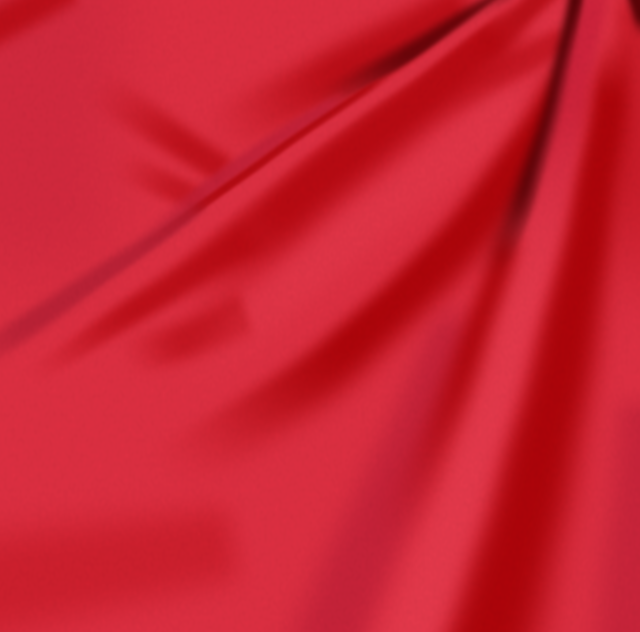
Reproduce this texture procedurally as a Shadertoy shader.

```glsl
// Red satin cloth with soft folds fanning out from a gathered upper right corner.

const vec3 SATIN = vec3(0.85, 0.18, 0.25);
const vec3 SHEEN = vec3(0.88, 0.22, 0.29);
const vec3 PLUM  = vec3(0.74, 0.12, 0.21);
const vec3 DEEP  = vec3(0.70, 0.03, 0.06);
const vec3 DARK  = vec3(0.66, 0.01, 0.03);
const vec3 PIT   = vec3(0.30, 0.00, 0.01);

vec2 hashGradient(vec2 cell) {
    vec2 h = vec2(dot(cell, vec2(127.1, 311.7)), dot(cell, vec2(269.5, 183.3)));
    return 2.0 * fract(sin(h) * 43758.5) - 1.0;
}

float gradientNoise(vec2 p) {
    vec2 i = floor(p), f = fract(p);
    vec2 u = f * f * (3.0 - 2.0 * f);
    vec2 e = vec2(1, 0);
    float low = mix(dot(hashGradient(i), f), dot(hashGradient(i + e), f - e), u.x);
    float high = mix(dot(hashGradient(i + e.yx), f - e.yx),
                     dot(hashGradient(i + e.xx), f - e.xx), u.x);
    return mix(low, high, u.y);
}

// Soft bowed band from a to b. Widths hold (left or upper, right or lower) sides.
float fold(vec2 p, vec2 a, vec2 b, float bow, vec2 startWidth, vec2 endWidth, float tail) {
    vec2 axis = b - a;
    float len = length(axis);
    vec2 dir = axis / len;
    float t = dot(p - a, dir) / len;
    float tc = clamp(t, 0.0, 1.0);
    float side = dot(p - a, vec2(-dir.y, dir.x)) - bow * 4.0 * tc * (1.0 - tc);
    vec2 width = mix(startWidth, endWidth, tc);
    float r = abs(side) / (side > 0.0 ? width.x : width.y);
    float ends = smoothstep(0.0, 0.12, t) * (1.0 - smoothstep(1.0 - tail, 1.0, t));
    return exp(-r * r * r) * ends;
}

// Broad variations of the flat cloth
vec3 clothBase(vec2 p) {
    vec3 c = SATIN;
    c = mix(c, PLUM, 0.4 * fold(p, vec2(0.06, -0.1), vec2(0.04, 0.56), 0.0, vec2(0.16), vec2(0.14), 0.4));
    c = mix(c, DEEP, 0.4 * fold(p, vec2(0.4, 0.84), vec2(-0.2, 0.95), 0.0, vec2(0.06), vec2(0.1), 0.2));
    c = mix(c, DEEP, 0.8 * fold(p, vec2(0.12, -0.03), vec2(-0.06, 0.07), 0.0, vec2(0.03), vec2(0.03), 0.1));
    return c;
}

// Shadows and ridges of the upper diagonal pleat
vec3 upperPleat(vec3 c, vec2 p) {
    c = mix(c, DEEP, 0.85 * fold(p, vec2(0.76, -0.01), vec2(0.31, 0.23), 0.0, vec2(0.04), vec2(0.045), 0.5));
    c = mix(c, DEEP, 0.75 * fold(p, vec2(0.37, 0.28), vec2(0.13, 0.12), 0.0, vec2(0.025), vec2(0.03), 0.7));
    c = mix(c, DEEP, 0.6 * fold(p, vec2(0.33, 0.32), vec2(0.17, 0.25), 0.0, vec2(0.02), vec2(0.025), 0.7));
    c = mix(c, DEEP, 0.95 * fold(p, vec2(0.83, 0.01), vec2(0.24, 0.48), 0.0, vec2(0.045), vec2(0.03, 0.07), 0.35));
    c = mix(c, DEEP, 0.8 * fold(p, vec2(0.42, 0.35), vec2(0.03, 0.6), 0.0, vec2(0.03), vec2(0.015), 0.5));
    c = mix(c, DEEP, 0.65 * fold(p, vec2(0.4, 0.48), vec2(0.18, 0.56), -0.01, vec2(0.035), vec2(0.03), 0.5));
    c = mix(c, PIT, 0.75 * fold(p, vec2(0.82, -0.025), vec2(0.48, 0.18), 0.0, vec2(0.014, 0.01), vec2(0.025, 0.012), 0.5));
    c = mix(c, PLUM, 0.85 * fold(p, vec2(0.55, 0.145), vec2(0.2, 0.39), 0.006, vec2(0.012), vec2(0.015), 0.4));
    c = mix(c, DARK, 0.8 * fold(p, vec2(0.62, 0.11), vec2(0.18, 0.415), 0.0, vec2(0.008), vec2(0.007), 0.4));
    c = mix(c, PLUM * 0.9, 0.7 * fold(p, vec2(0.34, 0.31), vec2(-0.08, 0.59), 0.0, vec2(0.016), vec2(0.022), 0.3));
    c = mix(c, SATIN, 0.9 * fold(p, vec2(0.86, -0.05), vec2(-0.02, 0.59), 0.0, vec2(0.012), vec2(0.01, 0.018), 0.35));
    return c;
}

// Wide light pleat and the long shadow below it
vec3 middlePleat(vec3 c, vec2 p) {
    c = mix(c, DEEP, 0.6 * fold(p, vec2(0.9, 0.05), vec2(0.64, 0.2), 0.0, vec2(0.02), vec2(0.03), 0.6));
    c = mix(c, DARK, 0.7 * fold(p, vec2(0.88, -0.04), vec2(0.74, 0.1), 0.0, vec2(0.02), vec2(0.02), 0.6));
    c = mix(c, SHEEN, 0.55 * fold(p, vec2(0.86, 0.13), vec2(0.26, 0.63), 0.015, vec2(0.04), vec2(0.04), 0.4));
    c = mix(c, DARK, 0.95 * fold(p, vec2(0.92, 0.07), vec2(0.22, 0.74), -0.08, vec2(0.035, 0.045), vec2(0.03, 0.06), 0.4));
    return c;
}

// Steep pleats on the right with the deep crease
vec3 rightPleats(vec3 c, vec2 p) {
    c = mix(c, PLUM, 0.8 * fold(p, vec2(0.74, 0.46), vec2(0.47, 1.1), 0.0, vec2(0.04), vec2(0.07), 0.2));
    c = mix(c, DARK, 0.92 * fold(p, vec2(0.81, 0.34), vec2(0.6, 0.88), -0.02, vec2(0.03, 0.035), vec2(0.05, 0.04), 0.65));
    c = mix(c, DEEP, 0.5 * fold(p, vec2(0.99, -0.04), vec2(1.0, 0.55), 0.0, vec2(0.03), vec2(0.04), 0.5));
    c = mix(c, PLUM, 0.7 * fold(p, vec2(1.02, 0.6), vec2(0.97, 1.1), 0.0, vec2(0.05), vec2(0.06), 0.2));
    c = mix(c, DARK, 0.96 * fold(p, vec2(0.97, 0.04), vec2(0.74, 1.06), -0.025, vec2(0.025), vec2(0.075, 0.085), 0.01));
    c = mix(c, PIT, 0.95 * fold(p, vec2(0.907, -0.06), vec2(0.765, 0.45), -0.026, vec2(0.014, 0.012), vec2(0.034, 0.014), 0.35));
    vec3 ridge = mix(PLUM * 1.06, SHEEN, smoothstep(0.05, 0.5, p.y));
    c = mix(c, ridge, 0.92 * fold(p, vec2(0.95, -0.12), vec2(0.6, 1.1), -0.034, vec2(0.016, 0.02), vec2(0.06, 0.05), 0.01));
    c = mix(c, PIT, 0.9 * fold(p, vec2(0.98, -0.04), vec2(1.02, 0.06), 0.0, vec2(0.012), vec2(0.02), 0.4));
    return c;
}

void mainImage(out vec4 fragColor, in vec2 fragCoord) {
    // Canvas widths, measured downward from the top edge
    vec2 p = vec2(fragCoord.x, iResolution.y - fragCoord.y) / iResolution.x;
    vec2 ripple = vec2(gradientNoise(p * 7.0), gradientNoise(p * 7.0 + 31.0));
    vec2 q = p + 0.006 * ripple;

    vec3 color = clothBase(q);
    color = upperPleat(color, q);
    color = middlePleat(color, q);
    color = rightPleats(color, q);

    // Fine woven grain
    float grain = gradientNoise(p * vec2(170.0, 130.0)) + 0.6 * gradientNoise(p * 75.0);
    color *= 1.0 + 0.025 * grain;
    fragColor = vec4(clamp(color, 0.0, 1.0), 1.0);
}
```
